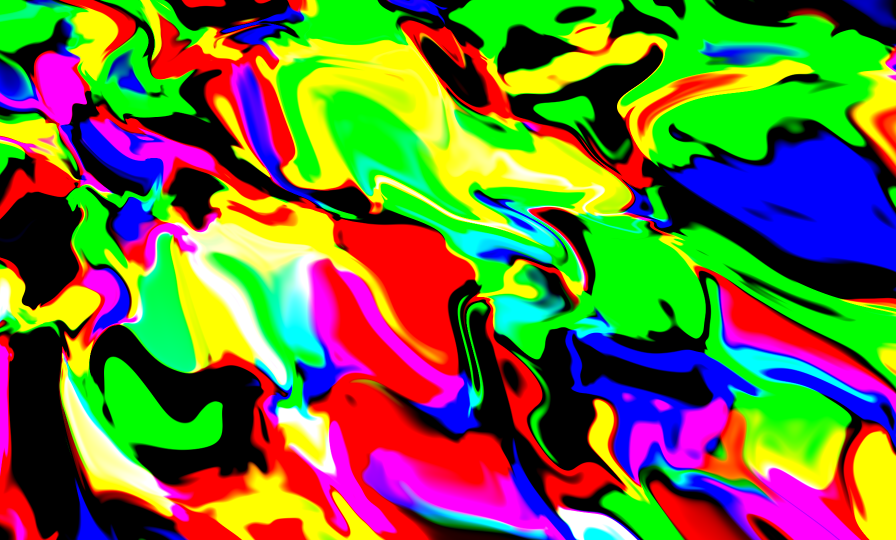
This background is drawn by a Shadertoy shader. Its source:

```glsl
// Saturated liquid colour: three hard-clipped channels over a folded, diagonally stretched noise field.

const vec2  FLOW_DIR      = vec2(0.82, -0.57);       // long axis of the blobs
const vec2  FLOW_SCALE    = vec2(3.1, 6.2);          // cells per canvas height, along and across
const vec2  PINCH_CENTRE  = vec2(0.0, 0.08);
const float PINCH_AMOUNT  = 0.24;
const float PINCH_RADIUS  = 0.13;
const float CORNER_DETAIL = 0.6;                     // finer folds toward the upper left
const int   WARP_STEPS    = 5;
const float WARP_AMOUNT   = 1.05;
const float WARP_GROWTH   = 1.6;
const float PHASE_CYCLES  = 1.2;                     // colour bands per unit of noise
const float FINE_WEIGHT   = 0.4;
const vec3  THRESHOLD     = vec3(0.40, 0.11, 0.66);  // higher means a rarer channel
const vec3  VERTICAL_LEAN = vec3(0.25, 0.0, -0.5);   // red rises, blue sinks
const float BLUE_VS_GREEN = 0.25;
const float CONTRAST      = 3.1;
const vec2  SEED          = vec2(23.7, 51.2);
const int   AA            = 2;
const float TAU           = 6.2831853;

vec3 hash32(vec2 cell) {
    vec3 h = fract(cell.xyx * vec3(0.1031, 0.1030, 0.0973));
    h += dot(h, h.yxz + 33.33);
    return fract((h.xxy + h.yzz) * h.zyx);
}

// Three independent value noises with a quintic fade
vec3 noise3(vec2 p) {
    vec2 cell = floor(p);
    vec2 f = fract(p);
    f = f * f * f * (f * (f * 6.0 - 15.0) + 10.0);
    vec3 low  = mix(hash32(cell), hash32(cell + vec2(1, 0)), f.x);
    vec3 high = mix(hash32(cell + vec2(0, 1)), hash32(cell + vec2(1, 1)), f.x);
    return mix(low, high, f.y);
}

mat2 rotation(float angle) {
    float c = cos(angle), s = sin(angle);
    return mat2(c, s, -s, c);
}

// Stretch along the flow, tightened around the centre and the upper left
vec2 flowSpace(vec2 p) {
    vec2 d = p - PINCH_CENTRE;
    d *= 1.0 + PINCH_AMOUNT / (length(d) + PINCH_RADIUS);
    d *= 1.0 + CORNER_DETAIL * smoothstep(0.2, 1.0, -dot(p, FLOW_DIR));
    vec2 across = vec2(-FLOW_DIR.y, FLOW_DIR.x);
    return vec2(dot(d, FLOW_DIR), dot(d, across)) * FLOW_SCALE;
}

// Repeated displacement squeezes the field into creases
vec2 foldSpace(vec2 q) {
    float frequency = 0.8;
    for (int i = 0; i < WARP_STEPS; i++) {
        vec2 at = rotation(0.6 + 1.1 * float(i)) * q * frequency;
        vec3 push = noise3(at + SEED * float(i + 1)) - 0.5;
        q += push.xy * WARP_AMOUNT / frequency;
        frequency *= WARP_GROWTH;
    }
    return q;
}

vec3 liquidColour(vec2 p) {
    vec2 q = foldSpace(flowSpace(p));
    vec3 field = noise3(rotation(0.5) * q + SEED);
    field += FINE_WEIGHT * noise3(rotation(1.7) * q * 1.9 + SEED.yx);

    // Cosine bands keep the share of each channel steady
    vec3 wave = cos(TAU * (PHASE_CYCLES * field + vec3(0.1, 0.45, 0.8)));
    wave.b -= BLUE_VS_GREEN * wave.g;
    wave += VERTICAL_LEAN * p.y;
    return clamp(0.5 + CONTRAST * (wave - THRESHOLD), 0.0, 1.0);
}

void mainImage(out vec4 fragColor, in vec2 fragCoord) {
    vec3 total = vec3(0.0);
    for (int j = 0; j < AA; j++) {
        for (int i = 0; i < AA; i++) {
            vec2 offset = (vec2(i, j) + 0.5) / float(AA) - 0.5;
            vec2 p = (fragCoord + offset - 0.5 * iResolution.xy) / iResolution.y;
            total += liquidColour(p);
        }
    }
    fragColor = vec4(total / float(AA * AA), 1.0);
}
```
